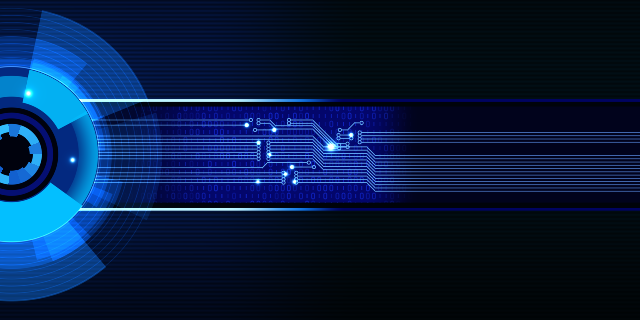
Reproduce this background procedurally as a WebGL 1 fragment shader.

```glsl
precision highp float;
uniform vec2 u_resolution;

// Layout units: the canvas is 100 high and 200 wide
const float PITCH = 1.02;
const float NODE = 0.5;
const vec3 ICE = vec3(0.75, 0.96, 1.);
const vec3 CYAN = vec3(0.01, 0.75, 1.);
const vec3 AZURE = vec3(0.02, 0.32, 0.75);

float hash(vec2 p) {
  return fract(sin(dot(p, vec2(127.1, 311.7))) * 43758.5);
}

float stroke(float d, float halfWidth, float px) {
  return 1. - smoothstep(halfWidth - 0.5 * px, halfWidth + 0.5 * px, d);
}

float within(float v, float low, float high, float px) {
  return stroke(low - v, 0., px) * stroke(v - high, 0., px);
}

// bends = two pairs of (start x, signed height change), at 45 degrees
float bendShift(float x, vec4 bends) {
  vec2 drop = bends.yw;
  return dot(sign(drop), clamp(x - bends.xz, vec2(0.), abs(drop)));
}

// Stacked traces with end nodes; run = (left, right, top, count)
float traces(vec2 p, vec4 run, vec4 bends, float px) {
  float shift = bendShift(p.x, bends), endShift = bendShift(run.y, bends);
  float slope = abs(bendShift(p.x + 0.01, bends) - shift) * 100.;
  float outside = max(run.x - p.x, p.x - run.y) + NODE;
  float d = 1e3;
  for (int i = 0; i < 6; i++) {
    if (float(i) >= run.w) break;
    float y = run.z - PITCH * float(i);
    float first = abs(length(p - vec2(run.x, y)) - NODE);
    float last = abs(length(p - vec2(run.y, y + endShift)) - NODE);
    float line = abs(p.y - y - shift) * (1. - 0.29 * slope);
    d = min(d, min(max(line, outside), min(first, last)));
  }
  return stroke(d, 0.14, px);
}

float circuit(vec2 p, float px) {
  vec4 flat0 = vec4(0.), steps = vec4(97.7, -3.4, 114.6, -2.7);
  float ink = traces(p, vec4(-9, 78.4, 62.5, 1), flat0, px);
  ink += traces(p, vec4(-9, 77.1, 60.9, 1), flat0, px);
  ink += traces(p, vec4(-9, 80.8, 55.46, 6), flat0, px);
  ink += traces(p, vec4(-9, 88.6, 46, 4), flat0, px);
  ink += traces(p, vec4(79.7, 85.7, 59.4, 1), flat0, px);
  ink += traces(p, vec4(91.3, 98.1, 47.8, 1), flat0, px);
  ink += traces(p, vec4(105.8, 109.8, 57.8, 2), flat0, px);
  ink += traces(p, vec4(112.4, 300, 58.6, 4), flat0, px);
  ink += traces(p, vec4(-9, 300, 57.5, 2), steps, px);
  ink += traces(p, vec4(83.9, 300, 55.46, 6), steps, px);
  ink += traces(p, vec4(92.6, 300, 46, 4), vec4(0, 0, steps.zw), px);
  ink += traces(p, vec4(-9, 96.5, 47.6, 1), vec4(82, 1.6, 0, 0), px);
  ink += traces(p, vec4(80.8, 106, 62.5, 2), vec4(84.3, -1.8, 97.7, -6), px);
  ink += traces(p, vec4(90.3, 108.6, 62.5, 2), vec4(97.7, -7.4, 0, 0), px);
  ink += traces(p, vec4(106.2, 113, 59.4, 1), vec4(108.6, 2.2, 0, 0), px);
  return min(ink, 1.);
}

// Capsules and bars on a grid
float dataCells(vec2 p, float px) {
  vec2 size = vec2(1.9, 2.5), cell = floor(p / size);
  vec2 q = (fract(p / size) - 0.5) * size;
  q.y -= clamp(q.y, -0.45, 0.45);
  float d = abs(length(q) - 0.45 * step(hash(cell), 0.5));
  return stroke(d, 0.16, px) * (0.35 + 0.65 * hash(cell + 7.));
}

float spark(vec2 p, float x, float y, float size) {
  float d = length(p - vec2(x, y)) / size;
  return exp(-1.6 * d * d) + 0.6 * exp(-1.3 * d);
}

// polar = (radius, degrees)
float sector(vec2 polar, vec2 radii, vec2 arc, float px) {
  float soft = 57.3 * px / max(polar.x, 1.);
  return within(polar.x, radii.x, radii.y, px) * within(polar.y, arc.x, arc.y, soft);
}

vec3 backdrop(vec2 p) {
  vec3 c = mix(vec3(0.015, 0.08, 0.25), vec3(0.005, 0.05, 0.075), smoothstep(60., 116., p.x));
  c *= 0.4 + 0.6 * smoothstep(-5., 45., p.y) * (1. - 0.4 * smoothstep(75., 105., p.y));
  return c * (0.88 + 0.24 * sin(p.y * 4.83));
}

vec3 band(vec3 c, vec2 p, float px) {
  float lit = smoothstep(34., 70., p.x) * (1. - smoothstep(114., 131., p.x));
  vec3 panel = mix(vec3(0.005, 0.01, 0.11), vec3(0.01, 0.025, 0.42), lit);
  panel += vec3(0.05, 0.11, 0.34) * lit * dataCells(p, px);
  c = mix(c, vec3(0., 0.012, 0.04), within(p.y, 34.6, 68.6, px));
  c = mix(c, panel, within(p.y, 36.7, 66.7, px));
  vec3 rail = mix(ICE, vec3(0.05, 0.45, 0.9), smoothstep(70., 98., p.x));
  rail = mix(rail, vec3(0., 0.01, 0.38), smoothstep(92., 108., p.x));
  return mix(c, rail, stroke(abs(abs(p.y - 51.6) - 17.), 0.42, px));
}

vec3 disc(vec3 c, vec2 q, float px) {
  vec2 polar = vec2(length(q), degrees(atan(q.y, q.x)));
  float r = polar.x;
  // Translucent blades and thin rings
  float blades = 0.75 * sector(polar, vec2(27, 46), vec2(22, 78), px);
  blades += 0.3 * sector(polar, vec2(27, 47), vec2(-26, 16), px);
  blades += 0.9 * sector(polar, vec2(27, 46), vec2(-120, -50), px);
  c += vec3(0.03, 0.2, 0.38) * blades + AZURE * 0.3 * exp(-r * r / 900.);
  for (int i = 0; i < 9; i++) {
    float k = float(i), from = 220. * hash(vec2(k, 3)) - 120.;
    vec2 radii = vec2(26., 29. + 8. * hash(vec2(k, 5)));
    c += AZURE * 0.28 * sector(polar, radii, vec2(from, from + 55.), px);
    c += AZURE * 0.25 * stroke(abs(r - 28. - 2.2 * k), 0.12, px);
  }
  // Main ring, dark core and segmented hub
  c = mix(c, vec3(0.01, 0.16, 0.5), within(r, 14.5, 27.2, px));
  c = mix(c, CYAN, 0.8 * sector(polar, vec2(21, 27), vec2(-40, 30), px) * smoothstep(18., 28., r));
  c = mix(c, CYAN, 0.9 * sector(polar, vec2(16.5, 27), vec2(28, 78), px));
  c = mix(c, CYAN, 0.6 * sector(polar, vec2(18, 24.5), vec2(78, 125), px));
  c = mix(c, CYAN, sector(polar, vec2(15, 27.4), vec2(-130, -36), px));
  c += ICE * 0.3 * stroke(abs(r - 27.4), 0.15, px);
  c = mix(c, vec3(0., 0.008, 0.05), stroke(r, 14.6, px));
  c += vec3(0.02, 0.05, 0.4) * within(r, 11.2, 13., px);
  float tone = hash(vec2(floor(polar.y / 24.), 4));
  vec3 hub = mix(vec3(0.06, 0.35, 0.8), vec3(0.2, 0.75, 1.), tone);
  return mix(c, hub, within(r, 5. + 2. * tone, 9.5, px));
}

void main() {
  float px = 100. / u_resolution.y;
  vec2 p = gl_FragCoord.xy * px;
  vec3 c = band(backdrop(p), p, px);
  vec3 wire = mix(vec3(0.4, 0.7, 0.98), vec3(0.27, 0.43, 0.72), smoothstep(112., 135., p.x));
  c = mix(c, wire, circuit(p, px) * (0.6 + 0.35 * smoothstep(45., 80., p.x)));
  c = disc(c, p - vec2(3.6, 51.8), px);
  float s = spark(p, 103.4, 54.1, 1.7) + spark(p, 109.7, 57.8, 0.8);
  s += spark(p, 77.1, 60.9, 0.8) + spark(p, 85.7, 59.4, 0.8);
  s += spark(p, 80.8, 55.4, 0.7) + spark(p, 84.3, 51.7, 0.7);
  s += spark(p, 91.2, 47.8, 0.8) + spark(p, 89.3, 45.6, 0.8);
  s += spark(p, 80.6, 43.2, 0.8) + spark(p, 92., 43.2, 0.8);
  s += spark(p, 8.9, 70.8, 1.2) + spark(p, 22.7, 50., 0.9);
  c += mix(CYAN, ICE, min(s, 1.)) * s;
  gl_FragColor = vec4(clamp(c, 0., 1.), 1.);
}
```
